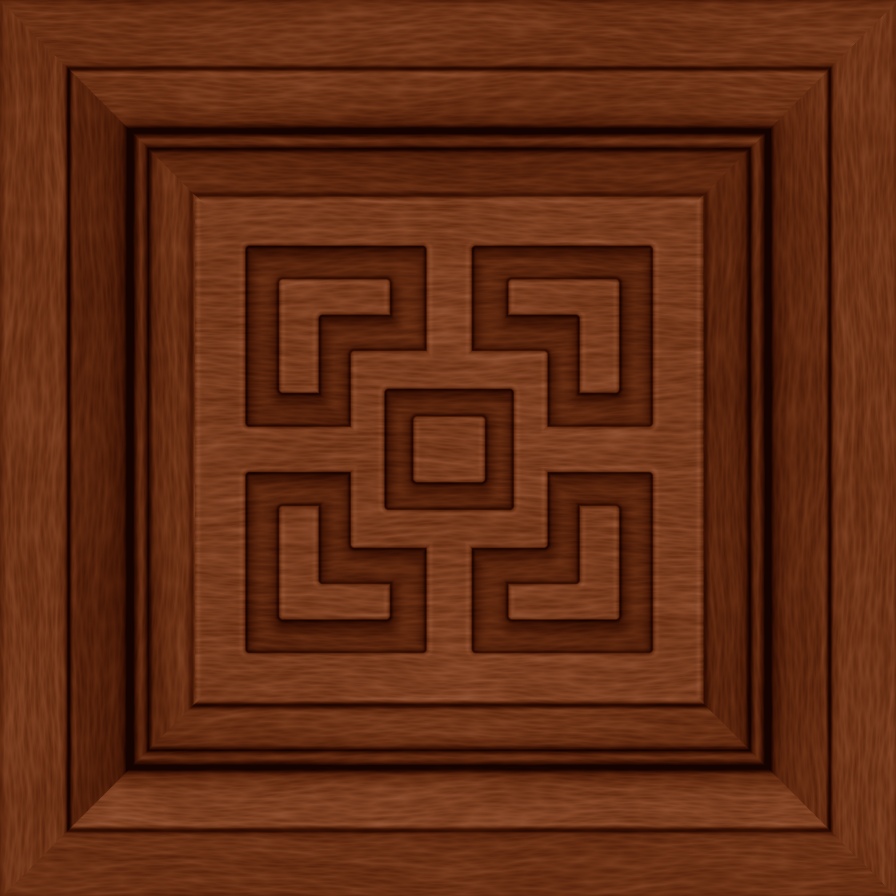
A WebGL 1 fragment shader for this texture:

```glsl
precision highp float;
// Carved wooden panel: nested mitred mouldings around a raised square field.
// Distance functions cut a four-fold fret; a tone ramp colours the wood, and
// layered sines with stretched cellular noise supply the grain and pores.
uniform vec2 u_resolution;

vec2 hash2(vec2 cell) {
  vec2 k = vec2(dot(cell, vec2(127.1, 311.7)), dot(cell, vec2(269.5, 183.3)));
  return fract(sin(k) * 43758.55);
}

// Distance to the nearest scattered feature point.
float cellular(vec2 q) {
  vec2 cell = floor(q), f = fract(q);
  float nearest = 2.0;
  for (int j = -1; j <= 1; j++) {
    for (int i = -1; i <= 1; i++) {
      vec2 o = vec2(float(i), float(j));
      nearest = min(nearest, length(o + hash2(cell + o) - f));
    }
  }
  return nearest;
}

// Fibres run along q.x; the result is centred near zero.
float woodGrain(vec2 q) {
  float y = q.y + 0.005 * sin(q.x * 9.0 + q.y * 23.0)
                + 0.0015 * sin(q.x * 31.0 - q.y * 57.0);
  float bands = 0.40 * sin(y * 95.0 + 2.0 * sin(y * 41.0 + q.x * 3.0))
              + 0.35 * sin(y * 233.0 + 3.0 * sin(y * 67.0 + q.x * 5.0))
              + 0.25 * sin(y * 610.0 + 3.0 * sin(y * 139.0 - q.x * 11.0));
  float streaks = cellular(vec2(q.x * 3.0, y * 45.0)) - 0.43;
  float fibres = cellular(vec2(q.x * 11.0, y * 150.0)) - 0.43;
  float pores = cellular(vec2(q.x * 38.0 + 7.0, y * 240.0)) - 0.43;
  return 0.03 * bands + 0.08 * streaks + 0.19 * fibres + 0.19 * pores;
}

float boxDistance(vec2 p, vec2 halfSize) {
  const float corner = 0.0045;
  vec2 q = abs(p) - halfSize + corner;
  return length(max(q, 0.0)) + min(max(q.x, q.y), 0.0) - corner;
}

// Negative inside the sunken parts of the fret.
float carving(vec2 p) {
  vec2 a = abs(p);
  float pocket = max(boxDistance(a - 0.1263, vec2(0.1009)),
                     -boxDistance(p, vec2(0.1100)));
  float bracket = max(boxDistance(a - vec2(0.1280, 0.1265), vec2(0.0620, 0.0635)),
                      -boxDistance(p, vec2(0.1455, 0.1502)));
  float well = max(boxDistance(p, vec2(0.0720, 0.0675)),
                   -boxDistance(p, vec2(0.0402, 0.0368)));
  return min(max(pocket, -bracket), well);
}

float ridge(float x, float centre, float width) {
  float t = (x - centre) / width;
  return exp(-t * t);
}

// Picks a value per mitred side: left, right, top, bottom.
float bySide(vec2 p, vec4 sides, float soft) {
  float horizontal = mix(sides.x, sides.y, step(0.0, p.x));
  float vertical = mix(sides.w, sides.z, step(0.0, p.y));
  return mix(vertical, horizontal, smoothstep(-soft, soft, abs(p.x) - abs(p.y)));
}

float inside(float d, float edge, float soft) {
  return 1.0 - smoothstep(edge - soft, edge + soft, d);
}

vec3 woodRamp(float tone) {
  float t = clamp(tone, 0.0, 1.35);
  return vec3(0.08 + 0.40 * t,
              0.01 + 0.12 * t + 0.11 * t * t,
              0.03 * t + 0.09 * t * t * t);
}

// Tone of the rails, mouldings and raised field before carving.
float frameTone(vec2 p, float m, float soft) {
  float tone = bySide(p, vec4(0.88, 0.89, 0.87, 0.84), soft);
  float slope = clamp((0.4258 - m) / 0.0703, 0.0, 1.0);
  float bevel = bySide(p, vec4(0.62, 0.73, 0.86, 0.98), soft)
              * mix(1.05, 0.85, slope * slope);
  tone = mix(tone, bevel, inside(m, 0.4258, soft));
  float bead = 0.50 + 0.34 * ridge(m, 0.3440, 0.0045);
  tone = mix(tone, bead, inside(m, 0.3545, soft));
  float border = bySide(p, vec4(0.82, 0.70, 0.72, 0.87), soft);
  tone = mix(tone, border, inside(m, 0.3350, soft));
  float fieldEdge = bySide(p, vec4(0.2855, 0.2839, 0.2820, 0.2839), soft);
  tone = mix(tone, 0.98, inside(m, fieldEdge, soft));

  // Grooves, contact shadows and worn bright edges.
  tone -= 0.62 * ridge(m, 0.4250, 0.0030) + 0.10 * ridge(m, 0.4250, 0.009);
  tone += 0.14 * ridge(m, 0.4185, 0.0030);
  tone -= 0.66 * ridge(m, 0.3562, 0.0045) + 0.18 * ridge(m, 0.3580, 0.012);
  tone -= 0.48 * ridge(m, 0.3345, 0.0030) + 0.12 * ridge(m, 0.3310, 0.010);
  float contact = bySide(p, vec4(0.32, 0.38, 0.36, 0.70), soft);
  tone -= contact * ridge(m, fieldEdge + 0.0016, 0.0038);
  tone += 0.12 * ridge(m, fieldEdge - 0.0055, 0.0025);
  return tone - 0.25 * smoothstep(0.494, 0.503, m);
}

void main() {
  float scale = min(u_resolution.x, u_resolution.y);
  vec2 p = (gl_FragCoord.xy - 0.5 * u_resolution) / scale - vec2(0.0013, -0.0015);
  float soft = max(1.0 / scale, 0.0012);
  float m = max(abs(p.x), abs(p.y));
  float tone = frameTone(p, m, soft);

  // Sunken floors with ambient shade and a shadow thrown from above.
  float d = carving(p);
  float shadow = smoothstep(-0.016, 0.006, carving(p + vec2(-0.002, 0.009)));
  float sunken = 0.74 - 0.22 * exp(min(d, 0.0) / 0.009) - 0.22 * shadow;
  tone = mix(tone, sunken, inside(d, 0.0, soft));
  tone += 0.09 * ridge(d, 0.0050, 0.0024) - 0.28 * ridge(d, -0.0005, 0.0025);

  // Grain follows each rail and runs level across the raised field.
  bool upright = m > 0.2839 && abs(p.x) > abs(p.y);
  vec2 fibre = upright ? p.yx + vec2(3.7, 1.3) : p;
  tone += woodGrain(fibre) * (0.45 + 0.65 * clamp(tone, 0.0, 1.0));
  tone += 0.03 * sin(p.x * 11.0 + 2.0 * sin(p.y * 7.0)) * sin(p.y * 9.0 + 1.0);
  gl_FragColor = vec4(woodRamp(tone), 1.0);
}
```
